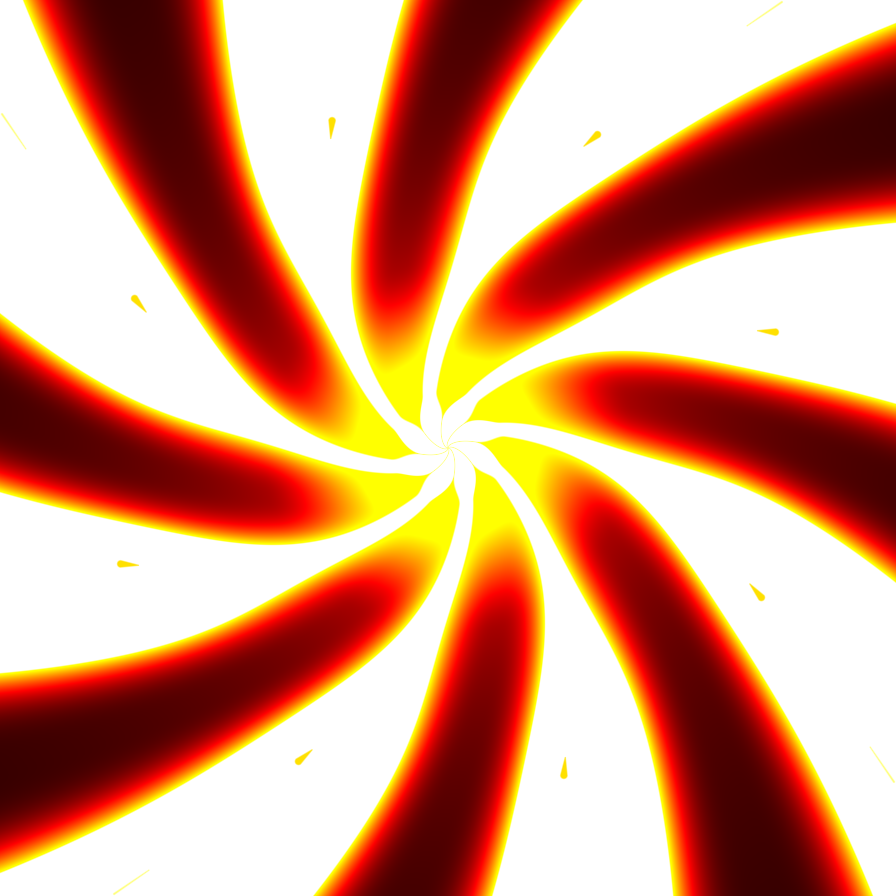
This background is drawn by a Shadertoy shader. Its source:

```glsl
// Eight dark, ember-edged spiral arms around a yellow core on white.
const float ARMS = 8.0;
const float TAU = 6.2831853;

// Wraps an angle to the range -period/2 .. period/2.
float wrapCentered(float x, float period) {
    return mod(x + 0.5 * period, period) - 0.5 * period;
}

// Distance to a segment whose radius shrinks from ra at a to rb at b.
float taperedSegment(vec2 p, vec2 a, vec2 b, float ra, float rb) {
    vec2 ab = b - a;
    float k = clamp(dot(p - a, ab) / dot(ab, ab), 0.0, 1.0);
    return length(p - a - k * ab) - mix(ra, rb, k);
}

// Half the width of an arm, as a phase angle: swollen near the core, then pinched.
float armHalfWidth(float r) {
    float bulge = (r - 0.3) / 0.27;
    return (1.5 + 0.95 * exp(-bulge * bulge)) * smoothstep(0.06, 0.13, r);
}

// Heat along the middle of an arm, falling outward from the core.
float axisHeat(float r) {
    return 0.27 / r + 0.7 * (1.0 - smoothstep(0.2, 0.42, r));
}

// Black to red for heat 0..1, red to yellow for heat 1..2.
vec3 emberColor(float heat) {
    return vec3(clamp(heat, 0.0, 1.0), clamp(heat - 1.0, 0.0, 1.0), 0.0);
}

void mainImage(out vec4 fragColor, in vec2 fragCoord) {
    float side = min(iResolution.x, iResolution.y);
    vec2 p = (2.0 * fragCoord - iResolution.xy) / side;
    float pixel = 2.0 / side;
    float r = max(length(p), 1e-4);
    float angle = atan(p.y, p.x);

    // Logarithmic spiral phase, zero along the middle of each arm
    float phase = abs(wrapCentered(ARMS * angle + 3.15 * log(r) + 0.70, TAU));
    float halfWidth = armHalfWidth(r);
    float edgeDistance = (phase - halfWidth) * r / ARMS * 0.93;

    // Heat rises from the arm's middle to its rim
    float across = clamp(phase / max(halfWidth, 1e-3), 0.0, 1.0);
    float heat = axisHeat(r);
    heat = mix(heat, max(heat, 2.1), pow(across, 2.0 + 1.3 * r));

    // Sparks and faint streaks, repeated in every white gap
    float sector = wrapCentered(angle - radians(109.5), TAU / ARMS);
    vec2 q = r * vec2(cos(sector), sin(sector));
    float spark = taperedSegment(q, vec2(0.775, 0.0), vec2(0.739, 0.016), 0.008, 0.001);
    float streak = taperedSegment(q, vec2(1.138, -0.197), vec2(1.219, -0.244), 0.001, 0.002);

    vec3 color = vec3(1.0);
    color = mix(color, vec3(1.0, 1.0, 0.45), 1.0 - smoothstep(-pixel, pixel, streak));
    color = mix(color, vec3(1.0, 0.88, 0.0), 1.0 - smoothstep(-pixel, pixel, spark));
    color = mix(color, emberColor(heat), 1.0 - smoothstep(-pixel, pixel, edgeDistance));
    fragColor = vec4(color, 1.0);
}
```
